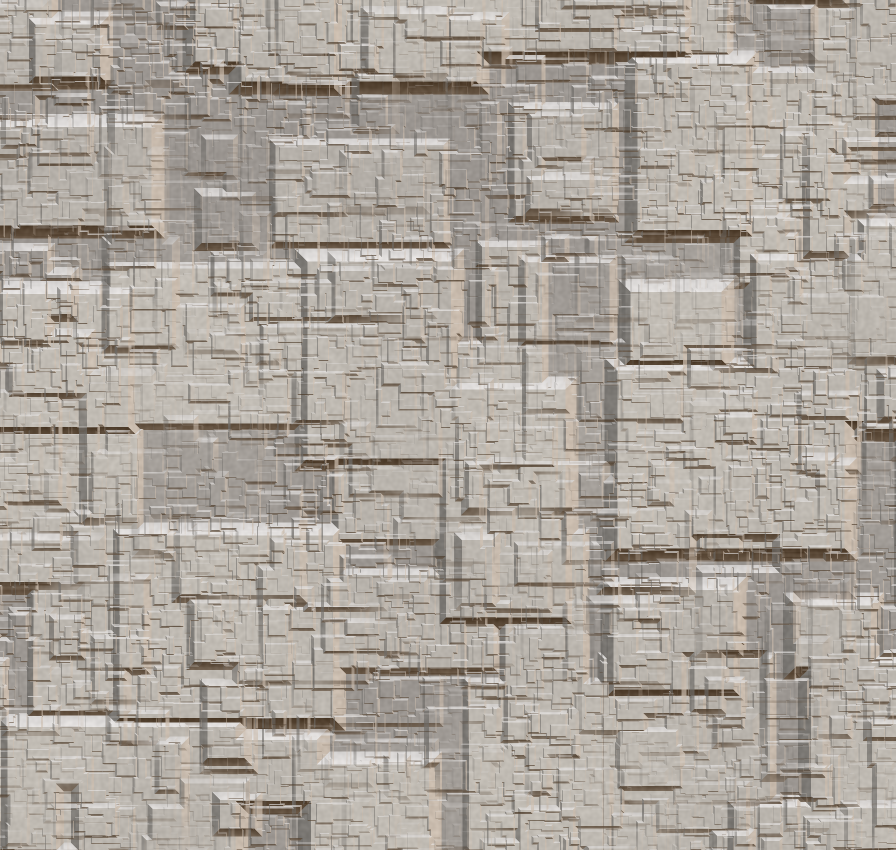
Write a Shadertoy shader that draws this texture.

```glsl
// Weathered stone panelling: stepped rectangular plateaus with mitred bevels.
// Several scales of random boxes are merged by height, and each bevel is
// tinted by the way it faces, with light coming from above.

const int LAYERS = 5;
const vec3 STONE_HIGH = vec3(0.745, 0.725, 0.695);
const vec3 STONE_LOW = vec3(0.62, 0.60, 0.58);
const vec3 FACE_UP = vec3(0.90, 0.89, 0.885);
const vec3 FACE_DOWN = vec3(0.27, 0.20, 0.13);
const vec3 FACE_LEFT = vec3(0.43, 0.42, 0.405);
const vec3 FACE_RIGHT = vec3(0.80, 0.74, 0.68);

vec4 hash4(vec2 cell, float seed) {
    vec4 h = fract(vec4(cell.xyx, seed) * vec4(0.1031, 0.1030, 0.0973, 0.1099));
    h += dot(h, h.wzxy + 33.33);
    return fract((h.xxyz + h.yzzw) * h.zywx);
}

vec2 gradientAt(vec2 cell) {
    float angle = 6.2832 * hash4(cell, 71.0).x;
    return vec2(cos(angle), sin(angle));
}

float gradientNoise(vec2 p) {
    vec2 i = floor(p), f = p - i;
    vec2 u = f * f * f * (f * (f * 6.0 - 15.0) + 10.0);
    vec2 e = vec2(0.0, 1.0);
    float low = mix(dot(gradientAt(i), f), dot(gradientAt(i + e.yx), f - e.yx), u.x);
    float high = mix(dot(gradientAt(i + e), f - e), dot(gradientAt(i + 1.0), f - 1.0), u.x);
    return mix(low, high, u.y);
}

// Highest bevelled box at p: facing direction in xy, height 0..1 in z.
vec3 plateaus(vec2 p, float bevel, float seed) {
    vec2 cell = floor(p);
    vec3 highest = vec3(0.0);
    for (int j = -1; j <= 1; j++)
    for (int i = -1; i <= 1; i++) {
        vec2 id = cell + vec2(i, j);
        vec4 place = hash4(id, seed);
        float level = floor(hash4(id, seed + 37.0).x * 2.0 + 0.75) / 2.0;
        vec2 halfSize = mix(vec2(0.15), vec2(0.8), place.zw);
        vec2 q = p - id - mix(vec2(0.2), vec2(0.8), place.xy);
        vec2 d = abs(q) - halfSize;
        float outside = max(max(d.x, d.y), 0.0);
        float height = level - outside / bevel;
        if (height > highest.z) {
            vec2 facing = d.x > d.y ? vec2(sign(q.x), 0.0) : vec2(0.0, sign(q.y));
            highest = vec3(facing * step(1e-6, outside), height);
        }
    }
    return highest;
}

// Tint of a bevel; lower faces pick up a little bounced light at their foot.
vec3 faceColour(vec2 facing, float height) {
    vec3 side = facing.x > 0.0 ? FACE_RIGHT : FACE_LEFT;
    vec3 underside = FACE_DOWN + 0.14 * (1.0 - height);
    vec3 upright = facing.y > 0.0 ? FACE_UP - 0.06 * (1.0 - height) : underside;
    return mix(side, upright, abs(facing.y));
}

vec3 stonePanels(vec2 p) {
    vec3 colour = STONE_HIGH;
    float cellSize = 0.18;
    float bevel = 0.085;
    float opacity = 0.97;
    for (int k = 0; k < LAYERS; k++) {
        float seed = 11.0 + 13.0 * float(k);
        vec3 block = plateaus(p / cellSize + seed, bevel, seed);

        // The broadest layer sets the tone of sunken and raised ground
        if (k == 0) {
            float raised = smoothstep(0.0, 0.5, block.z);
            float drift = 0.7 * gradientNoise(p * 3.0);
            colour = mix(STONE_LOW, STONE_HIGH, clamp(raised + drift, -0.1, 1.1));
        }

        // Finer layers fade in and out in patches
        float patches = smoothstep(-0.25, 0.2, gradientNoise(p * 7.0 + seed));
        float strength = opacity * (k == 0 ? 1.0 : mix(0.3, 1.0, patches));
        float bevelled = abs(block.x) * 0.85 + abs(block.y);
        colour = mix(colour, faceColour(block.xy, block.z), strength * bevelled);

        cellSize *= 0.56;
        bevel *= 1.1;
        opacity *= 0.91;
    }

    // Fine pitted grain
    float grain = gradientNoise(p * 170.0) + 0.6 * gradientNoise(p * 80.0);
    return colour + 0.045 * grain;
}

void mainImage(out vec4 fragColor, in vec2 fragCoord) {
    // Four samples per pixel smooth every edge
    vec3 sum = vec3(0.0);
    for (int s = 0; s < 4; s++) {
        vec2 offset = vec2(s % 2, s / 2) * 0.5 - 0.25;
        sum += stonePanels((fragCoord + offset) / iResolution.y);
    }
    fragColor = vec4(sum * 0.25, 1.0);
}
```
